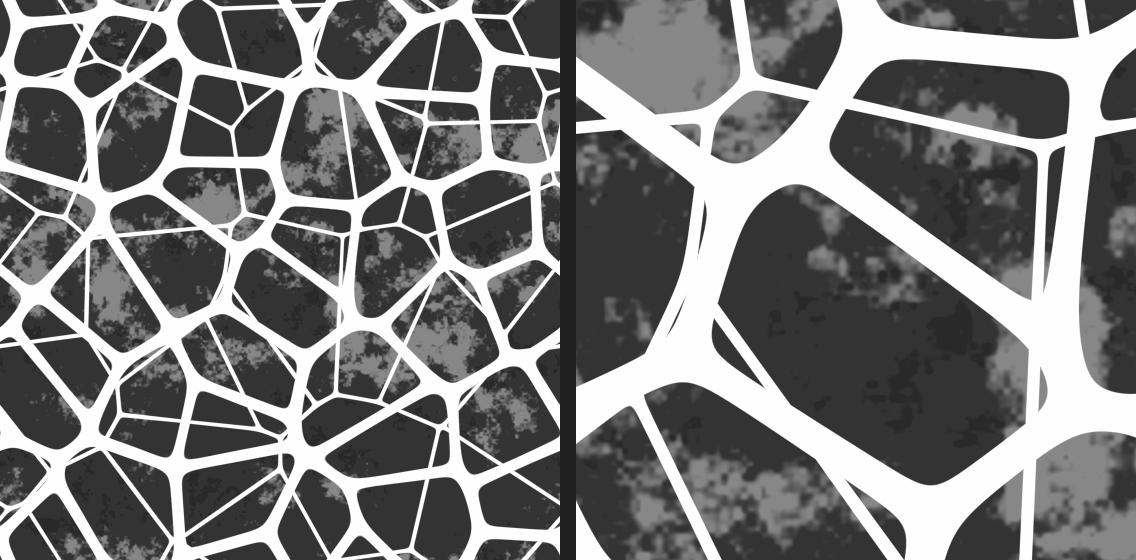
Left, the full canvas; right, a detail of the centre.
Write a WebGL 2 fragment shader that draws this pattern.

```glsl
#version 300 es
precision highp float;
// Two white Voronoi webs, one bold with rounded corners and one thin, laid over
// a charcoal ground dusted with clustered grey grain from thresholded fbm.
// Every lattice wraps at a whole number of cells, so the square tiles.

uniform vec2 u_resolution;
out vec4 fragColor;

const vec3 CHARCOAL = vec3(0.20);
const vec3 SOOT = vec3(0.16);
const vec3 DUST = vec3(0.53);
const vec3 WHITE = vec3(0.995);

// Integer hash of a lattice cell that wraps at the given period.
vec2 hashCell(vec2 cell, float period, uint seed) {
    uvec2 v = uvec2(mod(cell, period)) + uvec2(seed * 131u, seed * 57u);
    v = v * 1664525u + 1013904223u;
    v.x += v.y * 1664525u;
    v.y += v.x * 1664525u;
    v ^= v >> 16u;
    v.x += v.y * 1664525u;
    v.y += v.x * 1664525u;
    v ^= v >> 16u;
    return vec2(v & 0xffffu) / 65536.0;
}

// Tiling value noise with "period" lattice cells across the canvas.
float valueNoise(vec2 uv, float period, uint seed) {
    vec2 p = uv * period;
    vec2 cell = floor(p);
    vec2 f = smoothstep(0.0, 1.0, p - cell);
    float a = hashCell(cell, period, seed).x;
    float b = hashCell(cell + vec2(1, 0), period, seed).x;
    float c = hashCell(cell + vec2(0, 1), period, seed).x;
    float d = hashCell(cell + vec2(1, 1), period, seed).x;
    return mix(mix(a, b, f.x), mix(c, d, f.x), f.y);
}

// Rough fractal noise: a high gain keeps the finest grain visible.
float fbm(vec2 uv, float period, float gain, uint seed) {
    float sum = 0.0, total = 0.0, amplitude = 1.0;
    for (int i = 0; i < 6; i++) {
        sum += amplitude * valueNoise(uv, period, seed + uint(i));
        total += amplitude;
        amplitude *= gain;
        period *= 2.0;
    }
    return sum / total;
}

vec2 sitePosition(vec2 cell, float count, float jitter, uint seed) {
    return cell + 0.5 + jitter * (hashCell(cell, count, seed) - 0.5);
}

// Distance to the nearest Voronoi border in canvas units. The exponential
// minimum rounds the corners; a larger "sharpness" rounds them less.
float borderDistance(vec2 uv, float count, float jitter, float sharpness, uint seed) {
    vec2 p = uv * count;
    vec2 home = floor(p);
    vec2 nearestCell = home, toNearest = vec2(0.0);
    float best = 1e5;
    for (int y = -2; y <= 2; y++)
    for (int x = -2; x <= 2; x++) {
        vec2 cell = home + vec2(x, y);
        vec2 offset = sitePosition(cell, count, jitter, seed) - p;
        float d = dot(offset, offset);
        if (d < best) {
            best = d;
            nearestCell = cell;
            toNearest = offset;
        }
    }
    float sum = 0.0;
    for (int y = -2; y <= 2; y++)
    for (int x = -2; x <= 2; x++) {
        if (x == 0 && y == 0) continue;
        vec2 cell = nearestCell + vec2(x, y);
        vec2 offset = sitePosition(cell, count, jitter, seed) - p;
        float d = dot(0.5 * (toNearest + offset), normalize(offset - toNearest));
        sum += exp(-sharpness * d / count);
    }
    return -log(max(sum, 1e-30)) / sharpness;
}

// Antialiased coverage of a line with the given half width.
float lineMask(float distanceToLine, float halfWidth, float pixel) {
    return 1.0 - smoothstep(-0.75 * pixel, 0.75 * pixel, distanceToLine - halfWidth);
}

void main() {
    vec2 uv = gl_FragCoord.xy / u_resolution;
    float pixel = 1.0 / min(u_resolution.x, u_resolution.y);

    // Ground: faint dark specks, then clustered pale dust.
    float soot = smoothstep(0.62, 0.66, fbm(uv, 8.0, 0.85, 40u));
    float dust = smoothstep(0.555, 0.665, fbm(uv, 8.0, 0.75, 20u));
    vec3 color = mix(CHARCOAL, SOOT, soot);
    color = mix(color, DUST, dust);

    // Webs: the line width swells and thins slightly along the way.
    float swell = mix(0.85, 1.15, valueNoise(uv, 9.0, 60u));
    float bold = borderDistance(uv, 6.0, 0.92, 150.0, 3u);
    float thin = borderDistance(uv, 5.0, 0.92, 420.0, 11u);
    float web = max(lineMask(bold, 0.0098 * swell, pixel),
                    lineMask(thin, 0.0036 * swell, pixel));
    color = mix(color, WHITE, web);

    fragColor = vec4(color, 1.0);
}
```
